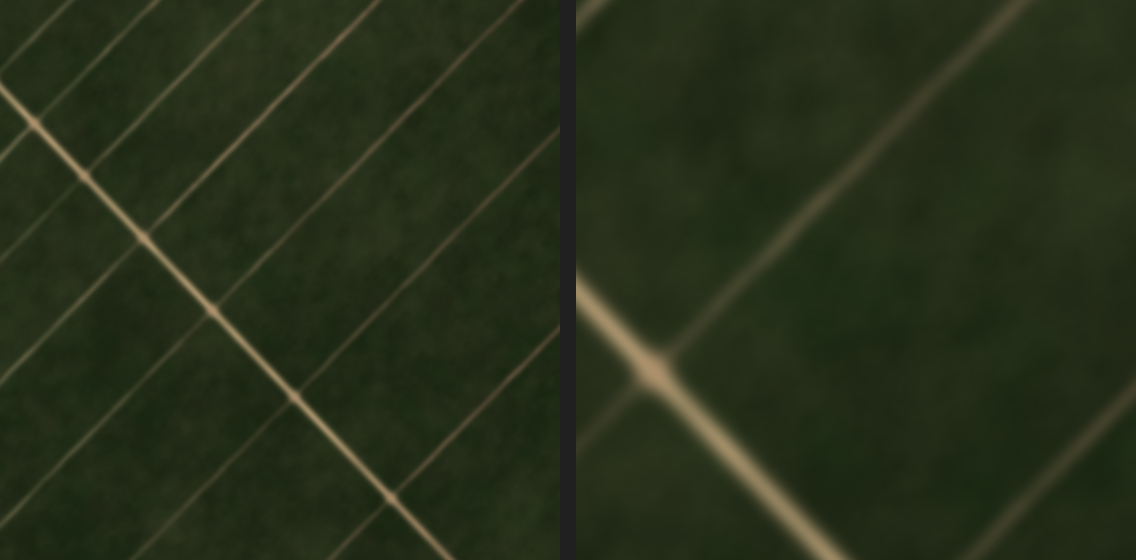
Left, the full canvas; right, a detail of the centre.
This texture is drawn by a Shadertoy shader. Its source:

```glsl
// Dark green farmland from above: a pale diagonal track crossed by thin paths
// whose spacing widens geometrically toward the lower right. Paths are found by
// rounding a logarithmic row coordinate; value noise mottles crops and wear.

float hash(vec2 p) {
    return fract(sin(dot(p, vec2(127.1, 311.7))) * 43758.5453);
}

float noise(vec2 p) {
    vec2 i = floor(p), f = fract(p);
    f = f * f * (3.0 - 2.0 * f);
    return mix(mix(hash(i), hash(i + vec2(1, 0)), f.x),
               mix(hash(i + vec2(0, 1)), hash(i + vec2(1, 1)), f.x), f.y);
}

float fbm(vec2 p) {
    float sum = 0.0, weight = 0.5;
    for (int i = 0; i < 4; i++) {
        sum += weight * noise(p);
        p = mat2(1.6, 1.2, -1.2, 1.6) * p + 7.3;
        weight *= 0.5;
    }
    return sum / 0.9375;
}

// Soft line profile, 1 at the centre
float ridge(float d, float width) {
    return exp(-d * d / (2.0 * width * width));
}

vec3 cropColor(vec2 p, vec2 field) {
    float blotch = fbm(field * vec2(9.0, 6.0) + 3.0);
    float grain = fbm(field * vec2(42.0, 34.0));
    float sunny = exp(-dot(p - vec2(0.38, 0.92), p - vec2(0.38, 0.92)) * 7.0);
    float shade = exp(-dot(p - vec2(0.86, 0.76), p - vec2(0.86, 0.76)) * 20.0);
    float tone = 0.27 + 0.75 * (blotch - 0.5) + 0.65 * (grain - 0.5)
               + 0.3 * sunny - 0.15 * shade;
    vec3 color = mix(vec3(0.105, 0.148, 0.072), vec3(0.2, 0.23, 0.135), clamp(tone, 0.0, 1.2));
    // Patches of drier and greener growth
    return color + vec3(0.02, -0.004, 0.008) * (noise(field * 23.0 + 40.0) - 0.5);
}

void mainImage(out vec4 fragColor, in vec2 fragCoord) {
    vec2 p = fragCoord / iResolution.xy;

    // Field axes: x runs along the track, y is the signed distance from it
    float offset = (p.y - 0.84375 + 1.05 * p.x) / 2.06;
    float along = p.x - offset;
    vec2 field = vec2(along, offset) * vec2(1.45, 1.42);

    // Nearest of the seven paths, each gap 1.18 times the previous one
    float row = clamp(round(log((along + 0.4336) / 0.4193) / log(1.18)), 0.0, 6.0);
    float pathDist = (along + 0.4336 - 0.4193 * pow(1.18, row)) * 1.45;
    float trackDist = field.y;

    // Path strength differs on the two sides of the track
    float upper[7] = float[7](0.65, 0.6, 0.6, 0.9, 0.58, 0.45, 0.62);
    float lower[7] = float[7](0.8, 1.0, 0.3, 0.65, 0.5, 0.4, 0.5);
    float strength = trackDist > 0.0 ? upper[int(row)] : lower[int(row)];
    strength *= 0.65 + 0.5 * noise(vec2(trackDist * 16.0, row * 5.0))
              + 0.25 * (noise(vec2(trackDist * 70.0, row * 9.0)) - 0.5);
    strength *= smoothstep(-0.15, 0.15, abs(trackDist));

    vec3 color = cropColor(p, field);

    // Thin cross paths, browner to the right
    float wobble = 0.002 * (noise(vec2(trackDist * 30.0, row * 3.0)) - 0.5);
    vec3 pathColor = mix(vec3(0.42, 0.41, 0.29), vec3(0.42, 0.33, 0.25), p.x);
    color = mix(color, pathColor, strength * ridge(pathDist + wobble, 0.0042));

    // Main track, duller toward the lower right
    float wear = 0.9 + 0.2 * (noise(vec2(along * 45.0, 2.0)) - 0.5);
    vec3 trackColor = mix(vec3(0.65, 0.57, 0.42), vec3(0.53, 0.45, 0.33),
                          smoothstep(0.5, 0.85, along));
    color = mix(color, trackColor, wear * ridge(trackDist, 0.0054));

    // Bare earth at the junctions
    float junction = ridge(length(vec2(pathDist, trackDist)), 0.0075);
    color = mix(color, vec3(0.7, 0.57, 0.43), 0.65 * junction);

    fragColor = vec4(color, 1.0);
}
```
